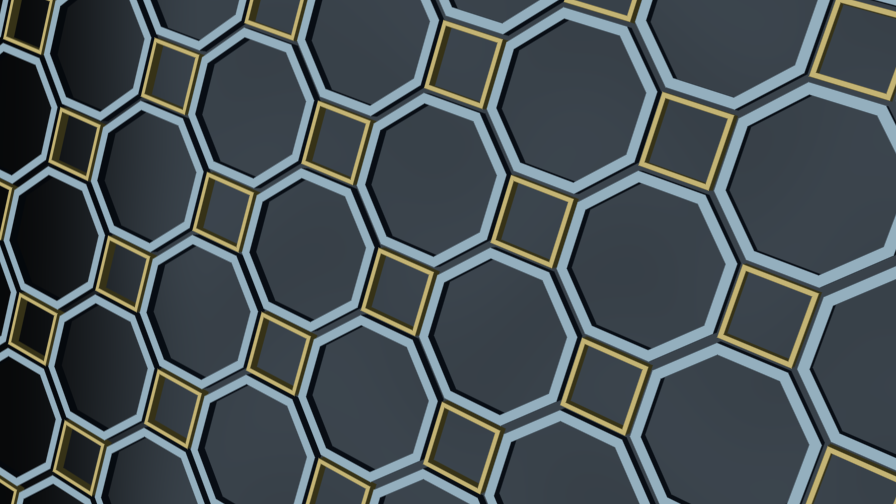
Give the GLSL for this pattern, as a Shadertoy shader.

```glsl
// Raised octagon rings and small gold square rims on a dark floor, seen in
// perspective. Each pixel is mapped back onto the tiled plane at several
// depths; sweeping the outlines through depth gives the visible side walls.

// Plane to canvas, in canvas heights: two lattice axes, the origin, and depth.
const vec3 AXIS_U  = vec3(0.2009, 0.1043, -0.0629);
const vec3 AXIS_V  = vec3(0.1065, -0.3123, -0.0230);
const vec3 ORIGIN  = vec3(0.7870, 0.4213, 1.0);
const vec3 INWARD  = vec3(0.2664, 0.0751, 0.12);

// Sizes in lattice cells.
const float RING_OUTER = 0.475;
const float RING_WIDTH = 0.058;
const float RIM_OUTER  = 0.205;
const float RIM_WIDTH  = 0.027;
const float WALL_DEPTH = 0.07;
const int   WALL_STEPS = 10;

const vec3 FLOOR_COLOR = vec3(0.225, 0.260, 0.292);
const vec3 RING_COLOR  = vec3(0.580, 0.685, 0.745);
const vec3 RING_WALL   = vec3(0.030, 0.052, 0.080);
const vec3 RIM_COLOR   = vec3(0.770, 0.705, 0.455);
const vec3 RIM_WALL    = vec3(0.210, 0.195, 0.090);

const float DIAGONAL = 0.70710678;

// Lattice position seen through canvas point p on the plane at a given depth.
vec2 latticeAt(vec2 p, float depth) {
    vec3 q = inverse(mat3(AXIS_U, AXIS_V, ORIGIN + depth * INWARD)) * vec3(p, 1.0);
    return q.xy / q.z;
}

// Signed distance to a band lying just inside an outline.
float band(float d, float outer, float width) {
    return abs(d - outer + 0.5 * width) - 0.5 * width;
}

// Octagon rings sit in the cell centres.
float ringDistance(vec2 uv) {
    vec2 a = abs(fract(uv) - 0.5);
    float octagon = max(max(a.x, a.y), (a.x + a.y) * DIAGONAL);
    return band(octagon, RING_OUTER, RING_WIDTH);
}

// Diamond rims sit on the lattice corners.
float rimDistance(vec2 uv) {
    vec2 a = abs(fract(uv + 0.5) - 0.5);
    return band((a.x + a.y) * DIAGONAL, RIM_OUTER, RIM_WIDTH);
}

float coverage(float d, float blur) {
    return 1.0 - smoothstep(-blur, blur, d);
}

// Faint cloudy sheen from layered sines, about -1 to 1.
float sheen(vec2 p) {
    float s = sin(p.x * 9.0 + 2.0 * sin(p.y * 7.0));
    s += sin(p.y * 13.0 - 1.5 * sin(p.x * 11.0 + 1.0));
    return 0.5 * s;
}

void mainImage(out vec4 fragColor, in vec2 fragCoord) {
    vec2 p = fragCoord / iResolution.y;
    vec2 top = latticeAt(p, 0.0);
    float blur = 0.5 * length(fwidth(top));

    // Floor, falling into darkness at the far left.
    float light = mix(0.13, 1.0, smoothstep(0.0, 0.42, p.x));
    vec3 color = FLOOR_COLOR * light * (1.0 + 0.035 * sheen(p));

    // Sweep both outlines down to the floor.
    float ringWall = 1.0;
    float rimWall = 1.0;
    for (int i = 1; i <= WALL_STEPS; i++) {
        vec2 uv = latticeAt(p, WALL_DEPTH * float(i) / float(WALL_STEPS));
        ringWall = min(ringWall, ringDistance(uv));
        rimWall = min(rimWall, rimDistance(uv));
    }
    color = mix(color, RING_WALL * mix(0.5, 1.0, light), coverage(ringWall, blur));
    color = mix(color, RIM_WALL, coverage(rimWall, blur));

    // Lit top faces.
    color = mix(color, RIM_COLOR, coverage(rimDistance(top), blur));
    color = mix(color, RING_COLOR, coverage(ringDistance(top), blur));

    fragColor = vec4(color, 1.0);
}
```
